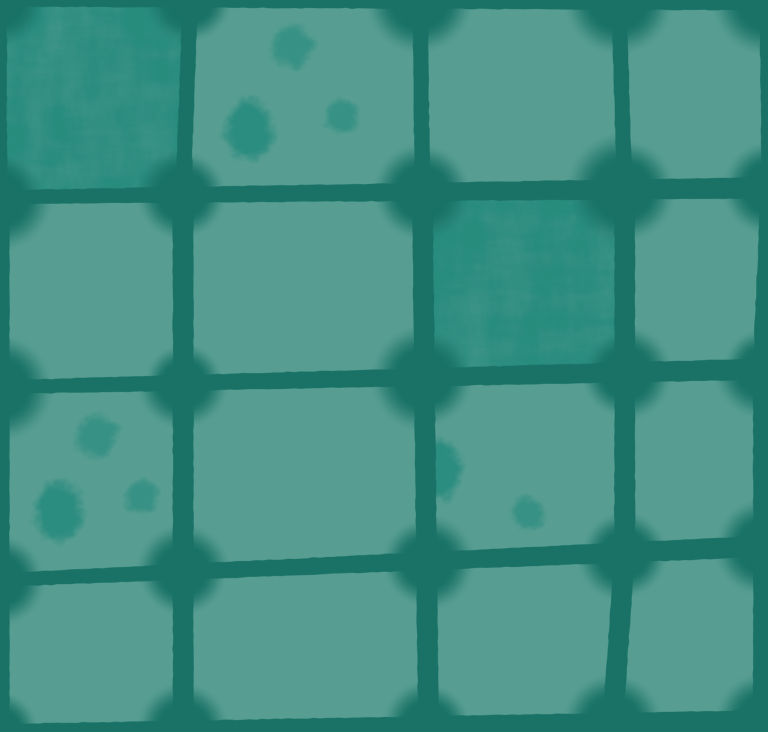
This pattern is drawn by a WebGL 1 fragment shader. Its source:

```glsl
precision highp float;
// Hand-laid 4 x 4 teal tiles with uneven grout, blotted joints, washes and stains.
uniform vec2 u_resolution;

#define GROUT vec3(0.098, 0.447, 0.398)
#define GLAZE vec3(0.342, 0.616, 0.573)
#define STAIN vec3(0.155, 0.548, 0.492)
#define GRID 4.0
#define JOINT_RADIUS 0.059
#define JOINT_VARIATION 0.016
#define JOINT_CORE 0.46
#define EDGE_WOBBLE 0.0012

float hash(vec2 p) {
  return fract(sin(dot(p, vec2(127.1, 311.7))) * 43758.5453);
}

float noise(vec2 p) {
  vec2 i = floor(p), f = fract(p);
  f = f * f * (3.0 - 2.0 * f);
  return mix(mix(hash(i), hash(i + vec2(1, 0)), f.x),
             mix(hash(i + vec2(0, 1)), hash(i + vec2(1, 1)), f.x), f.y);
}

float fbm(vec2 p) {
  float sum = 0.0, amp = 0.53;
  for (int i = 0; i < 4; i++) {
    sum += amp * noise(p);
    p = p * 2.1 + 7.3;
    amp *= 0.5;
  }
  return sum;
}

// Centre of the upright grout line i at height y
float columnLine(float i, float y) {
  float top = max(y - 0.70, 0.0) / 0.25;
  float bottom = max(0.235 - y, 0.0) / 0.235;
  if (i < 0.5) return -0.001;
  if (i < 1.5) return 0.2385 + 0.009 * top;
  if (i < 2.5) return 0.558 - 0.0115 * y;
  if (i < 3.5) return 0.8135 - 0.0075 * top - 0.0165 * bottom;
  return 0.994 + 0.008 * smoothstep(0.44, 0.70, y) - 0.003 * top;
}

// Centre of the level grout line j at position x
float rowLine(float j, float x) {
  if (j < 0.5) return 0.0015 + 0.013 * x;
  if (j < 1.5) return 0.198 + 0.044 * x;
  if (j < 2.5) return 0.449 + 0.0235 * x;
  if (j < 3.5) return 0.6966 + 0.012 * x;
  return 0.9535;
}

// Two washed tiles: the top left one and one right of the middle
float isWashed(vec2 cell) {
  float id = cell.x + GRID * cell.y;
  return (id == 12.0 || id == 10.0) ? 1.0 : 0.0;
}

float isSpotted(vec2 cell) {
  float id = cell.x + GRID * cell.y;
  return (id == 13.0 || id == 4.0 || id == 6.0) ? 1.0 : 0.0;
}

// Ring of three fuzzy stains around the tile centre
float spots(vec2 q, vec2 cell) {
  float cover = 0.0;
  float start = cell.x > 1.5 ? 1.05 : 1.66;
  q.x -= 0.013 - 0.023 * cell.x;
  for (int i = 0; i < 3; i++) {
    float k = float(i);
    float main = k == 1.0 ? 1.0 : 0.0;
    float angle = start + 2.0944 * k;
    float reach = 0.058 + 0.007 * cell.x + 0.008 * main;
    float size = 0.031 + 0.008 * main - 0.003 * k;
    float strength = 0.68 + 0.25 * main;
    if (cell.x > 1.5 && i == 0) strength = 0.0;
    vec2 d = q - reach * vec2(cos(angle), sin(angle));
    d.y /= 1.0 + 0.22 * main;
    float r = length(d) / size + 0.5 * (fbm(q * 75.0 + k * 9.0) - 0.5);
    cover = max(cover, strength * smoothstep(1.08, 0.55, r));
  }
  return cover;
}

void main() {
  vec2 p = gl_FragCoord.xy / u_resolution.x;
  float aa = 0.8 / u_resolution.x;

  // Cell index from the lines already passed
  vec2 cell = vec2(0.0);
  for (int i = 1; i < 4; i++) {
    cell += step(vec2(columnLine(float(i), p.y), rowLine(float(i), p.x)), p);
  }
  vec2 low = vec2(columnLine(cell.x, p.y), rowLine(cell.y, p.x));
  vec2 high = vec2(columnLine(cell.x + 1.0, p.y), rowLine(cell.y + 1.0, p.x));

  // Distance into the tile, past half the grout width
  vec2 halfGap = vec2(0.0135 - 0.0035 * smoothstep(0.68, 0.76, p.y), 0.009 + 0.005 * p.x);
  vec2 inset = min(p - low, high - p) - halfGap;
  float inside = min(inset.x, inset.y) + EDGE_WOBBLE * (noise(p * 120.0) - 0.5);

  // Glaze, streaky wash and stains
  float streak = fbm(p * vec2(42.0, 14.0)) * 0.6 + fbm(p * vec2(14.0, 60.0) + 4.0) * 0.4;
  float wash = isWashed(cell) * clamp(1.45 - 1.15 * streak, 0.5, 1.0);
  float stain = isSpotted(cell) * spots(p - 0.5 * (low + high), cell);
  vec3 color = mix(GLAZE, STAIN, max(wash, stain));

  // Soft dark blot at each corner, uneven from tile to tile
  float blot = 0.0;
  for (int i = 0; i < 4; i++) {
    vec2 corner = vec2(mod(float(i), 2.0), floor(float(i) / 2.0));
    vec2 node = cell + corner;
    float y = rowLine(node.y, node.x / GRID);
    vec2 center = vec2(columnLine(node.x, y), y);
    float radius = JOINT_RADIUS + JOINT_VARIATION * hash(node + 3.0);
    radius *= 0.86 + 0.24 * hash(cell * 3.1 + corner * 17.0);
    float d = length(p - center) / radius;
    blot = max(blot, smoothstep(1.0, JOINT_CORE, d));
  }
  color = mix(color, GROUT, blot);

  color = mix(GROUT, color, smoothstep(-aa, aa, inside));
  gl_FragColor = vec4(color, 1.0);
}
```
